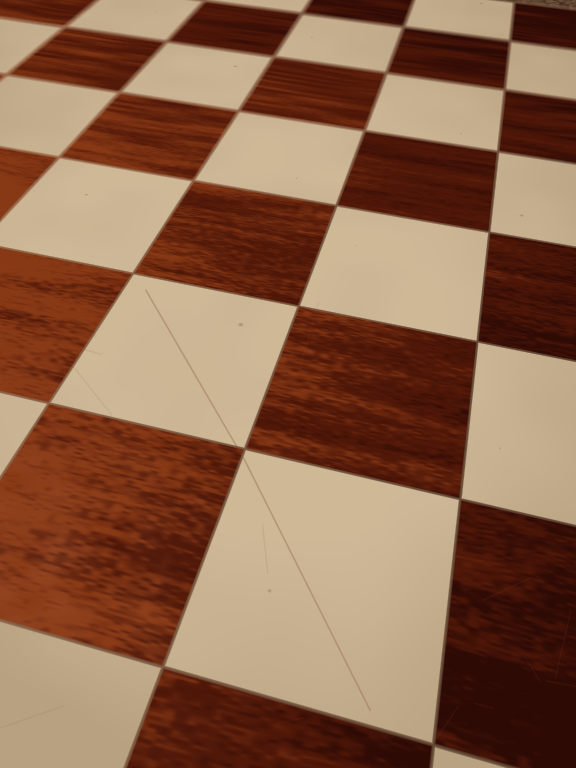
A Shadertoy shader for this pattern:

```glsl
// A worn chessboard of cream and wood squares seen at a slant.
// A plane projection maps the canvas to board units (one square = 1), where
// the checker, joints and wood grain are built; scratches lie on top.

#define CREAM_LIGHT vec3(0.81, 0.72, 0.59)
#define CREAM_SHADE vec3(0.72, 0.63, 0.50)
#define WOOD_DARK   vec3(0.18, 0.04, 0.02)
#define WOOD_MID    vec3(0.31, 0.09, 0.03)
#define WOOD_LIGHT  vec3(0.53, 0.22, 0.08)
#define JOINT_COLOR vec3(0.46, 0.33, 0.24)
#define JOINT_HALF  0.006
#define NEAR_BLUR   0.0006
#define FAR_BLUR    0.0022
#define BOARD_END   7.0
#define SCRATCHES   16
#define PI          3.14159

// Columns: board right, board away, board origin (canvas heights, y down)
const mat3 BOARD_TO_CANVAS = mat3(0.319, 0.0443, -0.059,
                                  0.191, -0.1296, 0.264,
                                  0.2122, 0.8685, 1.0);

float hash(vec2 p) {
    vec3 q = fract(p.xyx * vec3(0.1031, 0.103, 0.0973));
    q += dot(q, q.yzx + 33.33);
    return fract((q.x + q.y) * q.z);
}

float noise(vec2 p) {
    vec2 i = floor(p), f = fract(p);
    f = f * f * (3.0 - 2.0 * f);
    return mix(mix(hash(i), hash(i + vec2(1, 0)), f.x),
               mix(hash(i + vec2(0, 1)), hash(i + vec2(1, 1)), f.x), f.y);
}

float segment(vec2 p, vec2 a, vec2 b) {
    vec2 d = b - a;
    return length(p - a - d * clamp(dot(p - a, d) / dot(d, d), 0.0, 1.0));
}

vec3 woodColor(vec2 uv, vec2 cell, vec2 canvas, vec2 width) {
    float seed = hash(cell + 40.0);
    vec2 g = uv + seed * vec2(17.0, 31.0);
    g.y += 0.05 * noise(g * vec2(2.0, 3.0));

    // Broad bands, thin streaks and short glinting fibres along the grain
    float bands = noise(g * vec2(0.9, 7.0)) - 0.5;
    float streaks = noise(g * vec2(2.5, 26.0)) - 0.5;
    float fibres = noise(g * vec2(24.0, 85.0)) - 0.5;
    float detail = 1.0 / (1.0 + pow(width.y * 60.0, 2.0));

    // Warm light from the left, falling off right and toward the viewer
    float tone = 0.96 - 0.95 * canvas.x - 0.22 * smoothstep(0.65, 1.0, canvas.y);
    tone -= 0.25 * smoothstep(0.15, 0.0, canvas.y);
    tone += 0.12 * (seed - 0.5) + 0.35 * bands + 0.30 * streaks;
    tone += 0.42 * fibres * detail;
    vec3 color = mix(WOOD_DARK, WOOD_MID, smoothstep(0.0, 0.5, tone));
    color = mix(color, WOOD_LIGHT, smoothstep(0.45, 1.0, tone));

    // Dusty sheen near the lower left
    float sheen = exp(-18.0 * dot(canvas - vec2(0.0, 0.77), canvas - vec2(0.0, 0.77)));
    return color + 0.05 * sheen * noise(g * 9.0);
}

vec3 creamColor(vec2 uv, vec2 cell, vec2 canvas) {
    float shade = smoothstep(0.22, 0.66, length(canvas - vec2(0.32, 0.42)));
    shade += 0.25 * (noise(uv * 3.0) - 0.5) + 0.2 * (hash(cell) - 0.5);
    vec3 color = mix(CREAM_LIGHT, CREAM_SHADE, clamp(shade, 0.0, 1.0));

    // One small stain in some squares
    vec2 spot = 0.15 + 0.7 * vec2(hash(cell + 7.0), hash(cell + 19.0));
    float size = 0.022 * hash(cell + 3.0);
    float stain = 1.0 - smoothstep(0.3 * size, size + 0.004, length(uv - cell - spot));
    return color * (1.0 - 0.16 * stain);
}

void mainImage(out vec4 fragColor, in vec2 fragCoord) {
    float pixel = 1.0 / iResolution.y;
    vec2 canvas = vec2(fragCoord.x, iResolution.y - fragCoord.y) * pixel;
    vec3 h = inverse(BOARD_TO_CANVAS) * vec3(canvas, 1.0);
    vec2 uv = h.xy / h.z;

    // Edge softness in board units, growing with distance
    float blur = mix(NEAR_BLUR, FAR_BLUR, smoothstep(0.4, 0.0, canvas.y));
    vec2 width = fwidth(uv) * (0.6 + blur / pixel);

    // Checker
    vec2 cell = floor(uv);
    vec2 wave = clamp(sin(PI * uv) / (PI * width), -1.0, 1.0);
    float cream = 0.5 + 0.5 * wave.x * wave.y;
    vec3 color = mix(woodColor(uv, cell, canvas, width),
                     creamColor(uv, cell, canvas), cream);

    // Joints
    vec2 gap = abs(fract(uv + 0.5) - 0.5);
    vec2 joint = clamp((JOINT_HALF - gap) / width + 0.5, 0.0, 1.0)
               * min(vec2(1.0), 2.0 * JOINT_HALF / width);
    color = mix(color, JOINT_COLOR * (1.1 - 0.5 * canvas.x), 0.75 * max(joint.x, joint.y));

    // Long bent scratch, then short faint ones
    vec2 bend = vec2(0.319, 0.6);
    float d = min(segment(canvas, vec2(0.19, 0.378), bend),
                  segment(canvas, bend, vec2(0.482, 0.925)));
    float wear = 0.45 * (1.0 - smoothstep(0.0, 0.0007 + pixel, d));
    for (int i = 0; i < SCRATCHES; i++) {
        vec2 k = vec2(float(i), 5.0);
        vec2 start = vec2(0.75 * hash(k), 0.35 + 0.65 * hash(k + 11.0));
        float angle = PI * hash(k + 23.0);
        vec2 reach = (0.02 + 0.08 * hash(k + 37.0)) * vec2(cos(angle), sin(angle));
        d = segment(canvas, start, start + reach);
        wear = max(wear, 0.16 * (1.0 - smoothstep(0.0, 0.0004 + pixel, d)));
    }
    color = mix(color, mix(WOOD_LIGHT, JOINT_COLOR * 1.25, cream), wear);

    // Grainy rim beyond the last row
    vec3 rim = mix(vec3(0.25, 0.18, 0.12), JOINT_COLOR, noise(uv * 30.0));
    color = mix(color, rim, smoothstep(-width.y, width.y, uv.y - BOARD_END));
    fragColor = vec4(color, 1.0);
}
```
